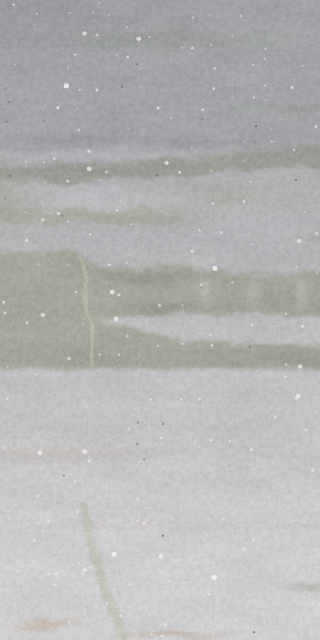
Write a Shadertoy shader that draws this texture.

```glsl
// Polished pale marble slab with sage green bands, hairline veins and crystal glints.
const vec3 PALE = vec3(0.81, 0.81, 0.82);
const vec3 MIDDLE = vec3(0.755, 0.752, 0.76);
const vec3 LAVENDER = vec3(0.705, 0.702, 0.715);
const vec3 SLATE = vec3(0.635, 0.643, 0.655);
const vec3 SAGE = vec3(0.635, 0.648, 0.590);
const vec3 DARK_SAGE = vec3(0.565, 0.580, 0.535);
const vec3 VEIN = vec3(0.73, 0.735, 0.665);
const vec3 RUST = vec3(0.75, 0.69, 0.63);
const float GRAIN = 0.045;
const float CLOUDING = 0.045;
const float EDGE_WARP = 0.012;

vec2 hash2(vec2 p) {
    vec3 q = fract(p.xyx * vec3(0.1031, 0.1030, 0.0973));
    q += dot(q, q.yzx + 33.33);
    return fract((q.xx + q.yz) * q.zy);
}

float corner(vec2 cell, vec2 offset) {
    float angle = 6.2832 * hash2(cell).x;
    return dot(vec2(cos(angle), sin(angle)), offset);
}

float gradientNoise(vec2 p) {
    vec2 i = floor(p), f = fract(p), e = vec2(1, 0);
    vec2 u = f * f * f * (f * (f * 6.0 - 15.0) + 10.0);
    return mix(mix(corner(i, f), corner(i + e.xy, f - e.xy), u.x),
               mix(corner(i + e.yx, f - e.yx), corner(i + 1.0, f - 1.0), u.x), u.y);
}

float fbm(vec2 p) {
    float sum = 0.0, gain = 0.6;
    for (int i = 0; i < 5; i++) {
        sum += gain * gradientNoise(p);
        p = p * 2.03 + 17.3;
        gain *= 0.55;
    }
    return sum;
}

float band(float y, float low, float high, float soft) {
    return smoothstep(low - soft, low + soft, y) * (1.0 - smoothstep(high - soft, high + soft, y));
}

// Soft elliptical stain
float stain(vec2 p, vec2 center, vec2 radius) {
    vec2 d = (p - center) / radius;
    return exp(-dot(d, d));
}

// Soft line from a to b
float vein(vec2 p, vec2 a, vec2 b, float width) {
    vec2 d = b - a;
    float t = clamp(dot(p - a, d) / dot(d, d), 0.0, 1.0);
    return 1.0 - smoothstep(0.25 * width, width, length(p - a - d * t));
}

// Scattered round flecks, one at most per grid cell
float flecks(vec2 p, float cells, float density, float radius, float seed) {
    vec2 cell = floor(p * cells);
    vec2 h = hash2(cell + seed), place = 0.25 + 0.5 * hash2(cell + seed + 41.0);
    float size = radius * (0.4 + h.y), blur = 0.7 / iResolution.y;
    vec2 d = (fract(p * cells) - place) / cells;
    d += 0.3 * size * vec2(gradientNoise(p * 500.0), gradientNoise(p * 500.0 + 9.0));
    return step(h.x, density) * (0.35 + 0.65 * h.y) * (1.0 - smoothstep(size - blur, size + blur, length(d)));
}

// Cloudy grey ground, light at the foot and slate at the head
vec3 ground(vec2 p) {
    vec3 c = mix(PALE, MIDDLE, smoothstep(0.08, 0.42, p.y));
    c = mix(c, LAVENDER, smoothstep(0.46, 0.64, p.y));
    c = mix(c, SLATE, smoothstep(0.70, 0.80, p.y));
    c -= 0.035 * stain(p, vec2(0.0, 1.0), vec2(0.28, 0.08));
    c -= 0.035 * stain(p, vec2(0.12, 0.778), vec2(0.30, 0.013));
    c += 0.03 * stain(p, vec2(0.17, 0.757), vec2(0.30, 0.008));
    c = mix(c, DARK_SAGE, 0.42 * stain(p, vec2(0.29, 0.938), vec2(0.13, 0.013)));
    c = mix(c, DARK_SAGE, 0.40 * stain(p, vec2(0.47, 0.830), vec2(0.09, 0.008)));
    return c + 0.025 * stain(p, vec2(0.14, 0.690), vec2(0.12, 0.018));
}

vec3 greenBands(vec3 c, vec2 p, vec2 w) {
    float right = smoothstep(0.30, 0.50, p.x);
    // Upper bands
    float center = mix(0.729, 0.751, smoothstep(0.05, 0.48, p.x));
    float upper = band(w.y, center - 0.014, center + 0.012 + 0.008 * right, 0.008);
    c = mix(c, DARK_SAGE, 0.72 * upper);
    c = mix(c, SAGE, 0.75 * band(w.y, 0.651, 0.674, 0.009) * (1.0 - smoothstep(0.22, 0.35, p.x)));
    c = mix(c, SAGE, 0.55 * stain(w, vec2(0.0, 0.695), vec2(0.04, 0.04)));
    c = mix(c, SAGE, 0.45 * stain(w, vec2(0.36, 0.695), vec2(0.08, 0.018)));
    c = mix(c, SAGE, 0.60 * stain(w, vec2(0.51, 0.628), vec2(0.03, 0.010)));
    // Main band, stepped down past the hairline, split by a pale wedge
    float top = 0.610 - 0.026 * smoothstep(0.11, 0.16, p.x) - 0.010 * smoothstep(0.28, 0.34, p.x);
    float body = smoothstep(0.417, 0.431, p.y + 0.35 * (w.y - p.y)) * (1.0 - smoothstep(top - 0.009, top + 0.009, w.y));
    float halfWidth = 0.021 * smoothstep(0.13, 0.30, p.x);
    float wedge = band(w.y, mix(0.500, 0.480, p.x * 2.0) - halfWidth, 0.501 + 0.4 * halfWidth, 0.007);
    body *= 1.0 - 0.92 * wedge * smoothstep(0.14, 0.19, p.x);
    vec3 green = mix(SAGE, DARK_SAGE, 0.35 * right + 0.25 * stain(p, vec2(0.25, 0.435), vec2(0.30, 0.022)));
    green = mix(green, DARK_SAGE, 0.65 * stain(w, vec2(0.24, 0.572), vec2(0.10, 0.012)));
    green = mix(green, DARK_SAGE, 0.65 * stain(w, vec2(0.25, 0.518), vec2(0.09, 0.012)));
    for (int i = 0; i < 3; i++) {
        float x = 0.32 + 0.076 * float(i);
        green += 0.055 * stain(w, vec2(x, 0.545), vec2(0.011, 0.025));
    }
    return mix(c, green, 0.93 * body);
}

void mainImage(out vec4 fragColor, in vec2 fragCoord) {
    vec2 p = fragCoord / iResolution.y;
    vec2 w = p + EDGE_WARP * vec2(fbm(p * 22.0 + 5.0), 1.6 * fbm(p * vec2(14.0, 24.0)));
    vec3 c = greenBands(ground(w), p, w);

    // Rusty and green streaks in the pale foot
    c = mix(c, RUST, 0.75 * stain(w, vec2(0.07, 0.026), vec2(0.05, 0.009)));
    c = mix(c, RUST, 0.55 * stain(w, vec2(0.27, 0.009), vec2(0.09, 0.006)));
    c = mix(c, RUST, 0.25 * stain(w, vec2(0.08, 0.290), vec2(0.28, 0.010)));
    c = mix(c, RUST, 0.22 * stain(w, vec2(0.25, 0.178), vec2(0.30, 0.007)));
    c = mix(c, SAGE, 0.45 * stain(w, vec2(0.49, 0.081), vec2(0.045, 0.008)));

    // Hairline and lower vein
    c = mix(c, VEIN, 0.70 * vein(w, vec2(0.129, 0.600), vec2(0.146, 0.428), 0.0045));
    float lower = max(vein(w, vec2(0.130, 0.206), vec2(0.160, 0.090), 0.011), vein(w, vec2(0.160, 0.090), vec2(0.194, 0.008), 0.013));
    c = mix(c, VEIN, 0.62 * lower);

    // Clouding, crystal grain and flecks
    c += CLOUDING * fbm(p * vec2(9.0, 26.0) + 31.0);
    c += GRAIN * (gradientNoise(p * 110.0) + gradientNoise(p * 260.0 + 7.0)) * 0.8;
    c = mix(c, vec3(0.93), 0.75 * flecks(p, 62.0, 0.13, 0.0017, 3.0));
    c = mix(c, vec3(0.95), 0.85 * flecks(p, 25.0, 0.13, 0.0030, 19.0));
    c = mix(c, vec3(0.38), 0.65 * flecks(p, 34.0, 0.06, 0.0015, 57.0));
    fragColor = vec4(clamp(c, 0.0, 1.0), 1.0);
}
```
